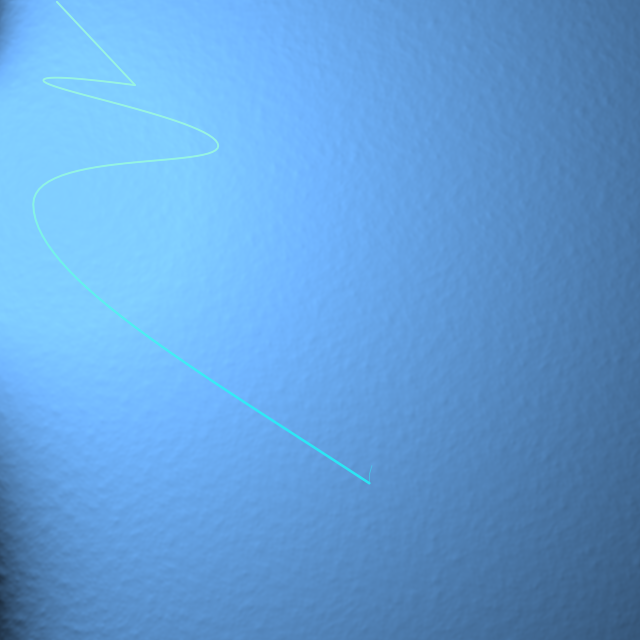
This background is drawn by a Shadertoy shader. Its source:

```glsl
// Softly lit blue embossed wall with a thin mint-to-cyan ribbon curling down it.

vec2 hash2(vec2 cell) {
    vec3 q = fract(cell.xyx * vec3(0.1031, 0.1030, 0.0973));
    q += dot(q, q.yzx + 33.33);
    return fract((q.xx + q.yz) * q.zy);
}

// Smooth cellular height: one soft bump scattered in each cell.
float bumps(vec2 p) {
    vec2 cell = floor(p), local = fract(p);
    float height = 0.0;
    for (int y = -1; y <= 1; y++) {
        for (int x = -1; x <= 1; x++) {
            vec2 offset = vec2(x, y);
            vec2 seed = hash2(cell + offset);
            vec2 d = offset + seed - local;
            height += (0.4 + 0.6 * seed.x) * exp(-6.0 * dot(d, d));
        }
    }
    return height;
}

float plaster(vec2 p) {
    p += 0.003 * sin(p.yx * vec2(47.0, 39.0) + 1.3);
    return bumps(p * 56.0) + 0.35 * bumps(p * 115.0 + 17.0);
}

float segment(vec2 p, vec2 a, vec2 b) {
    vec2 ab = b - a;
    float t = clamp(dot(p - a, ab) / dot(ab, ab), 0.0, 1.0);
    return length(p - a - ab * t);
}

// Distance to a cubic Bezier, walked in short segments.
float curve(vec2 p, vec2 a, vec2 b, vec2 c, vec2 d) {
    const int STEPS = 28;
    float nearest = 1e3;
    vec2 previous = a;
    for (int i = 1; i <= STEPS; i++) {
        float t = float(i) / float(STEPS), s = 1.0 - t;
        vec2 next = s * s * s * a + 3.0 * s * s * t * b + 3.0 * s * t * t * c + t * t * t * d;
        nearest = min(nearest, segment(p, previous, next));
        previous = next;
    }
    return nearest;
}

float ribbon(vec2 p) {
    float d = segment(p, vec2(0.089, 0.997), vec2(0.211, 0.867));
    d = min(d, curve(p, vec2(0.211, 0.867), vec2(0.156, 0.874), vec2(0.065, 0.885), vec2(0.068, 0.874)));
    d = min(d, curve(p, vec2(0.068, 0.874), vec2(0.070, 0.859), vec2(0.341, 0.811), vec2(0.341, 0.772)));
    d = min(d, curve(p, vec2(0.341, 0.772), vec2(0.341, 0.736), vec2(0.052, 0.766), vec2(0.052, 0.681)));
    return min(d, curve(p, vec2(0.052, 0.681), vec2(0.052, 0.570), vec2(0.299, 0.427), vec2(0.577, 0.245)));
}

// Coverage of a line with the given half width.
float stroke(float d, float halfWidth) {
    float pixel = 1.0 / min(iResolution.x, iResolution.y);
    return 1.0 - smoothstep(halfWidth - 0.6 * pixel, halfWidth + 0.6 * pixel, d);
}

void mainImage(out vec4 fragColor, in vec2 fragCoord) {
    vec2 p = fragCoord / iResolution.xy;

    // Light falloff with a flattened core, fading into the left corners
    vec2 toLight = vec2(0.08, 0.70) - p;
    float light = min(1.29 - 0.70 * length(toLight), 1.14);
    float lowerShade = exp(-p.x / 0.07) * (1.0 - smoothstep(0.0, 0.55, p.y));
    float upperShade = exp(-p.x / 0.03) * smoothstep(0.82, 1.0, p.y);
    light *= 1.0 - 0.62 * lowerShade - 0.42 * upperShade;

    // Fine relief lit from the glow, deeper toward the lower left
    vec2 lightStep = 0.004 * toLight / (length(toLight) + 0.1);
    float relief = plaster(p) - plaster(p + lightStep);
    float depth = exp(-p.x / 0.15) * (1.0 - smoothstep(0.0, 0.5, p.y));
    light += relief * (0.055 + 0.09 * depth + 0.06 * upperShade);
    vec3 color = min(light * vec3(0.44, 0.71, 1.0), 1.0);

    // Ribbon, thicker and more saturated toward its lower end
    float rise = smoothstep(0.3, 0.8, p.y);
    vec3 ribbonColor = mix(vec3(0.15, 0.93, 0.97), vec3(0.60, 0.97, 0.88), rise);
    color = mix(color, ribbonColor, 0.9 * stroke(ribbon(p), mix(0.0020, 0.0015, rise)));

    // Fine upturned tip
    float tip = min(segment(p, vec2(0.577, 0.245), vec2(0.5775, 0.260)),
                    segment(p, vec2(0.5775, 0.260), vec2(0.581, 0.272)));
    color = mix(color, vec3(0.25, 0.85, 0.95), 0.6 * stroke(tip, 0.0008));

    fragColor = vec4(color, 1.0);
}
```
